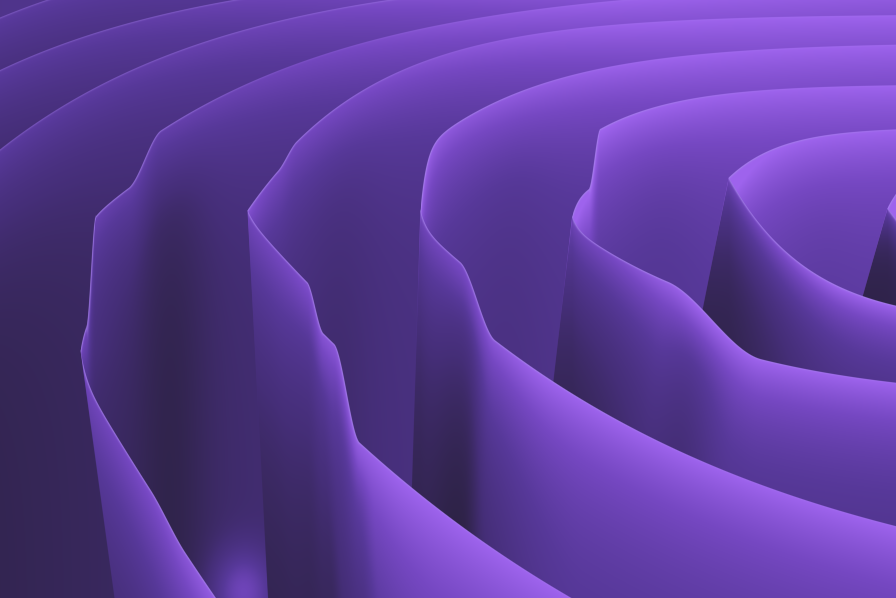
This background is drawn by a WebGL 2 fragment shader. Its source:

```glsl
#version 300 es
precision highp float;
// Nested violet ribbon walls with wavy rims, lit from the upper right.
uniform vec2 u_resolution;
out vec4 outColor;

const float UNITS = 512.0;   // design units per canvas height
const int RINGS = 6;
const int OUTER_RINGS = 3;

// Palette, from shadow to light
const vec3 SHADOW = vec3(0.18, 0.135, 0.28);
const vec3 DEEP   = vec3(0.27, 0.18, 0.47);
const vec3 MIDDLE = vec3(0.34, 0.22, 0.60);
const vec3 BRIGHT = vec3(0.46, 0.28, 0.76);
const vec3 LIGHT  = vec3(0.62, 0.39, 0.93);
const vec3 RIM    = vec3(0.66, 0.52, 0.93);
const float RIM_WIDTH = 1.1;

// Left turning point of each ring, outermost first
const float FOLD_X[RINGS] = float[](69.0, 212.0, 360.0, 490.0, 624.0, 760.0);
const float FOLD_Y[RINGS] = float[](212.0, 332.0, 332.0, 327.0, 360.0, 334.0);
// Rim curves: reach, scale, lip
const vec3 BACK[RINGS] = vec3[](vec3(183, 200, 25), vec3(160, 110, 0), vec3(92, 110, 52),
                                vec3(54, 70, 14), vec3(43, 45, 0), vec3(40, 20, 0));
const vec3 FRONT[RINGS] = vec3[](vec3(1350, 800, 22), vec3(464, 400, 6), vec3(292, 310, 14),
                                 vec3(110, 150, 10), vec3(126, 70, 0), vec3(100, 70, 0));
// Rim waves: height, place, half width
const vec3 FLAT = vec3(0, 0, 1);
const vec3 BACK_WAVE[RINGS] = vec3[](vec3(80, 9, 4), vec3(8, 34, 8), FLAT, vec3(45, 19, 5), FLAT, FLAT);
const vec3 BACK_WAVE_2 = vec3(30, 55, 14);    // outermost ring only
const vec3 FRONT_WAVE[RINGS] = vec3[](vec3(8, 75, 15), vec3(64, 85, 11), vec3(43, 49, 15),
                                      vec3(40, 122, 40), FLAT, FLAT);
const vec3 FRONT_WAVE_2 = vec3(30, 58, 7);    // second ring only
// Rings cut by the left side: rim height there, reach
const vec2 OUTER[OUTER_RINGS] = vec2[](vec2(497, 83), vec2(452, 95), vec2(384, 158));
const float OUTER_SCALE = 200.0;

vec3 ramp(float t) {
    float s = clamp(t, 0.0, 1.0) * 4.0;
    vec3 c = mix(SHADOW, DEEP, clamp(s, 0.0, 1.0));
    c = mix(c, MIDDLE, clamp(s - 1.0, 0.0, 1.0));
    c = mix(c, BRIGHT, clamp(s - 2.0, 0.0, 1.0));
    return mix(c, LIGHT, clamp(s - 3.0, 0.0, 1.0));
}

float wave(float d, vec3 w) { return w.x * smoothstep(w.y - w.z, w.y + w.z, d); }

// Vertical travel of a rim at distance d from its fold
float profile(float d, vec3 curve, vec3 w1, vec3 w2) {
    d = max(d, 0.0);
    return curve.x * (1.0 - exp(-d / curve.y)) + curve.z * (1.0 - exp(-d / 5.0))
         + wave(d, w1) + wave(d, w2);
}

// x: depth below the rim, y: approximate distance to the rim
vec2 rimGap(float height, float d, float side, vec3 curve, vec3 w1, vec3 w2) {
    float gap = side * profile(d, curve, w1, w2) - height;
    float slope = profile(d + 0.5, curve, w1, w2) - profile(d - 0.5, curve, w1, w2);
    return vec2(gap, gap / sqrt(1.0 + slope * slope));
}

float rimLine(float dist) { return exp(-pow(dist / RIM_WIDTH, 2.0)); }

// Light on the inner faces
float backLight(vec2 p, float depth) {
    float top = mix(0.55, 1.0, smoothstep(0.0, 600.0, p.x));
    float low = mix(0.05, 0.5, clamp(p.x / 650.0, 0.0, 1.0));
    return mix(low, top, exp(-max(depth, 0.0) / 65.0));
}

// Shadow gathered on the fold side of a wave
float crease(float run, vec3 w) {
    float on = step(0.5, w.x) * min(w.x / 40.0, 1.0);
    return on * smoothstep(w.y - 40.0, w.y - 4.0, run) * (1.0 - smoothstep(w.y - 4.0, w.y + w.z, run));
}

void main() {
    float unit = UNITS / u_resolution.y;
    vec2 p = gl_FragCoord.xy * unit;
    float soft = 0.75 * unit;
    vec3 color = ramp(backLight(p, 25.0));

    // Outer rings
    for (int i = 0; i < OUTER_RINGS; i++) {
        vec2 gap = rimGap(p.y - OUTER[i].x, p.x, 1.0, vec3(OUTER[i].y, OUTER_SCALE, 0), FLAT, FLAT);
        vec3 face = mix(ramp(backLight(p, gap.x)), RIM, 0.35 * rimLine(gap.y));
        color = mix(color, face, smoothstep(-soft, soft, gap.y));
    }

    // Inner faces, far to near
    for (int i = 0; i < RINGS; i++) {
        float ring = float(i);
        vec2 q = p - vec2(FOLD_X[i], FOLD_Y[i]);
        float run = q.x - (0.137 - 0.084 * ring) * max(-q.y, 0.0);
        vec3 second = i == 0 ? BACK_WAVE_2 : FLAT;
        vec2 gap = rimGap(q.y, q.x, 1.0, BACK[i], BACK_WAVE[i], second);
        float light = backLight(p, gap.x);
        float pleat = exp(-pow((q.x - 78.0) / 32.0, 2.0)) * smoothstep(0.0, 90.0, gap.x);
        light -= 0.13 * pleat / (1.0 + ring);
        light += 0.18 * exp(-max(q.x, 0.0) / 18.0) * exp(-max(-q.y, 0.0) / 90.0);
        if (i == 0) light += 0.5 * exp(-dot((p - vec2(208, 5)) / vec2(26, 36), (p - vec2(208, 5)) / vec2(26, 36)));
        float rim = rimLine(gap.y) * mix(0.75, 0.15, smoothstep(0.0, 200.0, q.x));
        vec3 face = mix(ramp(light), RIM, rim);
        color = mix(color, face, smoothstep(-soft, soft, gap.y) * smoothstep(-soft, soft, run));
    }

    // Outer faces, innermost first so that nearer walls cover it
    for (int i = RINGS - 1; i >= 0; i--) {
        float ring = float(i);
        vec2 q = p - vec2(FOLD_X[i], FOLD_Y[i]);
        float run = q.x - (0.137 - 0.084 * ring) * max(-q.y, 0.0);
        vec3 second = i == 1 ? FRONT_WAVE_2 : FLAT;
        vec2 gap = rimGap(q.y, q.x, -1.0, FRONT[i], FRONT_WAVE[i], second);
        float depth = max(gap.x, 0.0);
        float top = mix(0.72, 1.0, smoothstep(0.0, 120.0, run));
        float low = 0.52 * smoothstep(10.0, 150.0, run) * (1.0 - 0.13 * ring);
        float light = mix(low, top, exp(-depth / (150.0 - 26.0 * ring)));
        float shade = crease(run, FRONT_WAVE[i]) + crease(run, second);
        light -= 0.13 * shade * smoothstep(0.0, 60.0, depth);
        float rim = rimLine(gap.y) * mix(0.75, 0.2, smoothstep(60.0, 300.0, q.x));
        vec3 face = mix(ramp(light), RIM, rim);
        color = mix(color, face, smoothstep(-soft, soft, gap.y) * smoothstep(-soft, soft, run));
    }
    outColor = vec4(color, 1.0);
}
```
